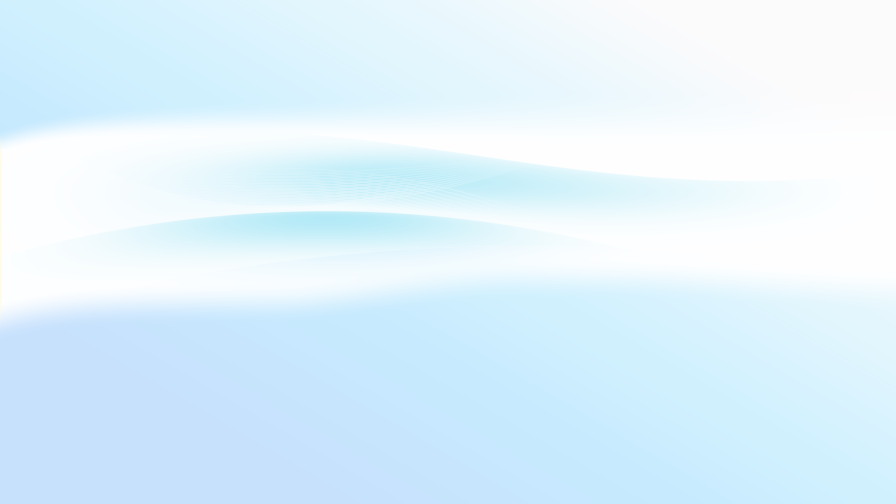
This background is drawn by a Shadertoy shader. Its source:

```glsl
// A pale diagonal sky gradient crossed by a soft white band of light.
// Inside it, cyan veils are cut by smooth curves and glow with Gaussian falloff;
// a loop of fine strands weaves a faint mesh where the veils overlap.

#define SKY_SLOPE 0.956
#define BAND_SOFTNESS 0.042
#define VEIL_STRENGTH 0.86
#define LENS_STRENGTH 0.92
#define MESH_STRENGTH 0.16
#define MESH_STRANDS 12
#define CYAN vec3(0.68, 0.91, 0.965)
#define PALE_BLUE vec3(0.82, 0.94, 0.99)
#define WHITE vec3(0.996, 0.998, 1.0)

float bell(float x, float width) {
    return exp(-x * x / (width * width));
}

// Smooth coverage of the side where the signed height is positive
float cover(float height) {
    float blur = 0.8 / iResolution.y;
    return smoothstep(-blur, blur, height);
}

float arch(float x, float centre, float height, float bend) {
    return height - bend * (x - centre) * (x - centre);
}

vec3 skyColor(vec2 p) {
    float t = p.x - SKY_SLOPE * (1.0 - p.y);
    vec3 color = vec3(0.780, 0.882, 0.992);
    color = mix(color, vec3(0.780, 0.917, 0.996), smoothstep(-0.62, -0.18, t));
    color = mix(color, vec3(0.815, 0.941, 0.998), smoothstep(-0.22, 0.03, t));
    color = mix(color, vec3(0.900, 0.968, 0.992), smoothstep(-0.02, 0.45, t));
    return mix(color, vec3(0.990, 0.984, 0.988), smoothstep(0.36, 0.78, t));
}

float bandMask(vec2 p) {
    float taper = exp(-14.0 * p.x);
    float top = 0.763 - 0.045 * taper;
    float bottom = 0.400 - 0.037 * taper
                 + 0.047 * smoothstep(0.30, 0.58, p.x)
                 - 0.022 * smoothstep(0.70, 1.00, p.x);
    float topSoftness = 0.024 + 0.05 * p.x;
    return smoothstep(-topSoftness, topSoftness, top - p.y)
         * smoothstep(-BAND_SOFTNESS, BAND_SOFTNESS, p.y - bottom);
}

// Crossing families of thin strands
float mesh(vec2 p) {
    float lines = 0.0;
    float width = max(0.0014, 0.7 / iResolution.y);
    for (int i = 0; i < MESH_STRANDS; i++) {
        float k = float(i) / float(MESH_STRANDS - 1);
        float rising = 0.585 + 0.07 * k + (0.9 - 0.5 * k) * pow(p.x - 0.28, 2.0);
        float falling = arch(p.x, 0.32, 0.605 + 0.06 * k, 1.9 - 0.7 * k);
        lines += bell(p.y - rising, width) + bell(p.y - falling, width);
    }
    return min(lines, 1.0) * bell(p.x - 0.43, 0.17) * bell(p.y - 0.625, 0.045);
}

void mainImage(out vec4 fragColor, in vec2 fragCoord) {
    vec2 p = fragCoord / iResolution.xy;
    vec3 color = mix(skyColor(p), WHITE, bandMask(p));

    float crest = 0.691 + 0.050 * cos(5.24 * (p.x - 0.234));
    float fold = arch(p.x, 0.3125, 0.590, -1.85);
    float lensTop = arch(p.x, 0.365, 0.581, 0.68);
    float lensBottom = arch(p.x, 0.586, 0.512, 0.42);

    // Upper veil: strong in the middle, with a long pale tail to the right
    float side = p.x < 0.43 ? 0.18 : 0.22;
    float reach = bell(p.x - 0.43, side)
                + 0.26 * smoothstep(0.45, 0.70, p.x) * smoothstep(1.0, 0.72, p.x);
    float depth = p.y - 0.645 + 0.025 * smoothstep(0.45, 0.75, p.x);
    float veil = reach * bell(depth, 0.055) * cover(crest - p.y);
    float belowFold = cover(fold - p.y) * smoothstep(0.48, 0.30, p.x);
    veil *= (1.0 - 0.5 * belowFold) * mix(0.35, 1.0, cover(p.y - lensTop));
    color = mix(color, CYAN, VEIL_STRENGTH * veil);

    // Faint tint left of the veils
    float tint = bell(p.x - 0.22, 0.13) * bell(p.y - 0.60, 0.09);
    color = mix(color, PALE_BLUE, 0.22 * tint * cover(crest - p.y));

    // Lens between the two lower curves
    float lens = cover(lensTop - p.y) * cover(p.y - lensBottom)
               * bell(p.x - 0.365, 0.19) * bell(lensTop - p.y - 0.012, 0.062);
    color = mix(color, CYAN, LENS_STRENGTH * lens);

    // Pale fold hanging below the lens
    float hem = cover(lensBottom - p.y) * bell(p.x - 0.44, 0.17)
              * exp(-max(lensBottom - p.y, 0.0) * 24.0);
    color = mix(color, PALE_BLUE, 0.65 * hem);

    // Bright rims and mesh
    float rim = bell(p.y - lensTop - 0.006, 0.009) * bell(p.x - 0.40, 0.20)
              + bell(p.y - crest - 0.008, 0.010) * bell(p.x - 0.60, 0.22);
    color = mix(color, WHITE, 0.4 * rim);
    color = mix(color, WHITE, MESH_STRENGTH * mesh(p) * 2.0 * cover(p.y - lensTop));

    // Warm sliver at the left end of the band
    float sliver = smoothstep(0.003, 0.0, p.x)
                 * smoothstep(0.35, 0.42, p.y) * smoothstep(0.74, 0.68, p.y);
    color = mix(color, vec3(1.0, 0.98, 0.86), 0.7 * sliver);

    fragColor = vec4(color, 1.0);
}
```
